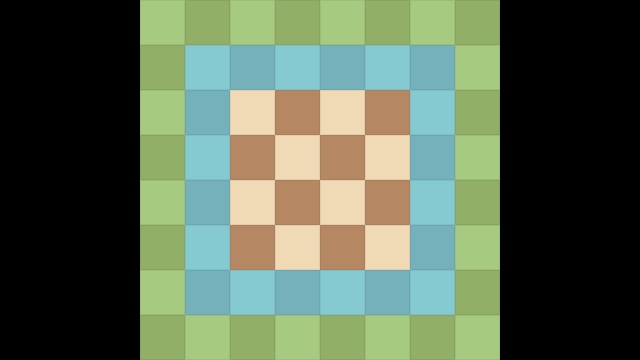
Write a Shadertoy shader that draws this pattern.

```glsl
// Draws a centred 8x8 checkerboard with nested green, blue and tan zones on black.

const float CELLS = 8.0;
const float SEAM_HALF_WIDTH = 0.014;
const float SEAM_SHADE = 0.10;

const vec3 GREEN_DARK  = vec3(0.573, 0.686, 0.408);
const vec3 GREEN_LIGHT = vec3(0.647, 0.792, 0.502);
const vec3 BLUE_DARK   = vec3(0.455, 0.694, 0.729);
const vec3 BLUE_LIGHT  = vec3(0.522, 0.792, 0.820);
const vec3 TAN_DARK    = vec3(0.710, 0.533, 0.388);
const vec3 TAN_LIGHT   = vec3(0.941, 0.855, 0.714);

// Antialiased fill of a signed distance, negative inside.
float coverage(float dist, float pixel) {
    return clamp(0.5 - dist / pixel, 0.0, 1.0);
}

// Signed distance to a square centred on the origin, in the max norm.
float squareDistance(vec2 p, float halfSize) {
    return max(abs(p.x), abs(p.y)) - halfSize;
}

// Distance along each axis to the nearest grid line.
vec2 gridDistance(vec2 p) {
    return 0.5 - abs(fract(p) - 0.5);
}

// Smooth checker: 0 on even cells, 1 on odd cells.
float checker(vec2 p, float pixel) {
    vec2 parity = 1.0 - 2.0 * mod(floor(p), 2.0);
    vec2 wave = parity * min(gridDistance(p) / (0.5 * pixel), 1.0);
    return 0.5 - 0.5 * wave.x * wave.y;
}

void mainImage(out vec4 fragColor, in vec2 fragCoord) {
    // Board coordinates: one unit per cell, origin at the board centre
    float pixel = CELLS / iResolution.y;
    vec2 p = (fragCoord - 0.5 * iResolution.xy) * pixel;

    // Nested zones, each with its own pair of checker tones
    float tone = checker(p, pixel);
    vec3 color = mix(GREEN_DARK, GREEN_LIGHT, tone);
    color = mix(color, mix(BLUE_DARK, BLUE_LIGHT, tone),
                coverage(squareDistance(p, 3.0), pixel));
    color = mix(color, mix(TAN_DARK, TAN_LIGHT, tone),
                coverage(squareDistance(p, 2.0), pixel));

    // Faint seams between the cells
    vec2 toLine = gridDistance(p);
    float seam = coverage(min(toLine.x, toLine.y) - SEAM_HALF_WIDTH, pixel);
    color *= 1.0 - SEAM_SHADE * seam;

    // Black surround
    color *= coverage(squareDistance(p, 0.5 * CELLS), pixel);
    fragColor = vec4(color, 1.0);
}
```
